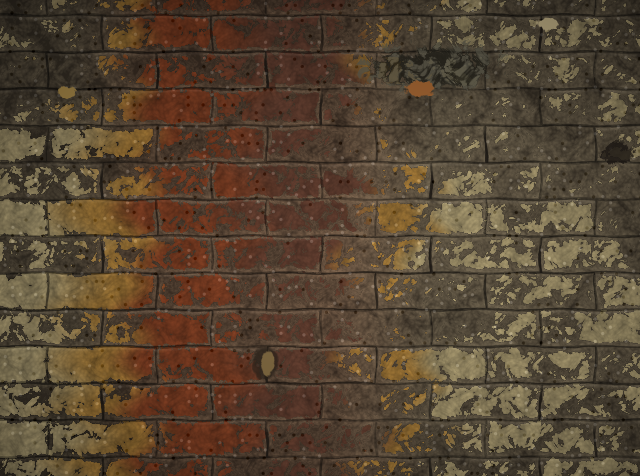
Reproduce this texture procedurally as a WebGL 2 fragment shader.

```glsl
#version 300 es
precision highp float;

uniform vec2 u_resolution;
out vec4 fragColor;

vec2 hash(vec2 p) {
  return fract(sin(vec2(dot(p, vec2(127.1, 311.7)), dot(p, vec2(269.5, 183.3)))) * 43758.5);
}

// Cellular noise: distance to the nearest scattered point
float cell(vec2 p) {
  vec2 base = floor(p), f = fract(p);
  float nearest = 4.0;
  for (int y = -1; y <= 1; y++)
    for (int x = -1; x <= 1; x++) {
      vec2 o = vec2(x, y);
      vec2 d = o + hash(base + o) - f;
      nearest = min(nearest, dot(d, d));
    }
  return sqrt(nearest);
}

float rough(vec2 p) {
  p += 0.3 * sin(p.yx * 2.3 + sin(p * 1.7));
  return 0.5 * cell(p) + 0.3 * cell(p * 2.1 + 3.0) + 0.2 * cell(p * 4.3 + 7.0);
}

// Soft elliptical patch with a ragged rim
float patchMask(vec2 p, vec2 center, vec2 size, float ragged) {
  return 1.0 - smoothstep(0.85, 1.1, length((p - center) / size) + ragged);
}

// Stain colours from left to right across the wall
vec3 stain(float x) {
  vec3 cream = vec3(0.56, 0.51, 0.37), ochre = vec3(0.53, 0.39, 0.17);
  vec3 c = mix(cream, ochre, smoothstep(0.06, 0.19, x));
  c = mix(c, vec3(0.41, 0.19, 0.10), smoothstep(0.19, 0.26, x));
  c = mix(c, vec3(0.31, 0.19, 0.145), smoothstep(0.32, 0.44, x));
  c = mix(c, ochre, smoothstep(0.53, 0.60, x));
  return mix(c, cream, smoothstep(0.64, 0.70, x));
}

void main() {
  vec2 uv = gl_FragCoord.xy / u_resolution;
  uv.y = 1.0 - uv.y;
  vec2 p = uv * vec2(1.347, 1.0);

  // Running bond with slightly wavy courses
  vec2 wave = 0.0016 * sin(p.yx * vec2(58.0, 37.0) + 2.0 * sin(p * vec2(23.0, 31.0)));
  vec2 g = (uv + wave) * vec2(5.84, 12.925) + vec2(-0.433, 0.59);
  float row = floor(g.y), odd = mod(row, 2.0);
  g.x += 0.5 * odd;
  vec2 f = fract(g), rnd = hash(floor(g) + 5.0);
  vec2 edge = min(f, 1.0 - f) * vec2(0.2307, 0.0774);

  float coarse = rough(p * 9.0);
  float fine = rough(p * 36.0 + 11.0);
  float grit = cell(p * 125.0);

  // Weathered crust, lighter towards the right of the middle
  float glow = 1.0 - length((uv - vec2(0.67, 0.55)) * vec2(1.1, 1.25));
  float tone = 0.18 + 0.55 * glow + 1.1 * (0.48 - fine) + 1.2 * (0.48 - coarse)
             + 0.22 * (rnd.x - 0.5) + 0.35 * (0.5 - grit);
  vec3 color = mix(vec3(0.19, 0.165, 0.13), vec3(0.43, 0.385, 0.305), clamp(tone, 0.0, 1.0));
  float warm = smoothstep(0.1, 0.25, uv.x) * (1.0 - smoothstep(0.5, 0.7, uv.x));
  color *= mix(vec3(1.0), vec3(1.07, 0.95, 0.93), warm);

  // Exposed brick faces, broken away in patches
  float low = smoothstep(0.72, 0.84, uv.y);
  float left = (1.0 - smoothstep(0.21, 0.26, uv.x)) * smoothstep(0.2, 0.32, uv.y)
             * mix(1.0, 0.32 + 0.4 * low, odd);
  float middle = 0.5 * smoothstep(0.16, 0.24, uv.x) * (1.0 - smoothstep(0.50, 0.60, uv.x));
  float right = 0.38 * smoothstep(0.54, 0.62, uv.x) * smoothstep(0.33, 0.5, uv.y)
              * (1.0 - 0.3 * smoothstep(0.8, 0.95, uv.x));
  float bare = max(left, max(middle, right)) + 0.55 * (rnd.x - 0.5)
             + 2.0 * (0.48 - coarse) + 1.7 * (0.48 - fine) + 0.2 * (0.5 - grit)
             - 0.6 * (1.0 - smoothstep(0.002, 0.014, min(edge.x, edge.y)))
             - 0.25 * smoothstep(0.75, 1.0, f.y);
  float face = smoothstep(0.5, 0.62, bare);
  float drip = sin(p.x * 95.0 + 2.0 * sin(p.x * 41.0 + row)) * 0.06;
  vec3 faceColor = stain(uv.x + 0.05 * (rnd.y - 0.5) + 0.02 * sin(p.y * 47.0 + row));
  faceColor *= 0.93 + drip + 0.5 * (0.5 - fine) + 0.15 * (0.5 - grit);
  color *= 1.0 - 0.22 * smoothstep(0.32, 0.46, bare) * (1.0 - face);
  color = mix(color, faceColor, 0.92 * face);

  // Thin bed joints, with some upright joints cracked open
  float ragged = 0.004 * (fine - 0.48);
  float seam = 1.0 - smoothstep(0.0008, 0.0036, min(edge.x, edge.y) + ragged);
  color *= 1.0 - seam * (0.25 + 0.3 * rnd.y);
  float lip = smoothstep(0.03, 0.06, f.y) * (1.0 - smoothstep(0.07, 0.13, f.y));
  color += 0.035 * lip * smoothstep(0.4, 0.6, rnd.x);
  float open = step(0.78, hash(vec2(floor(g.x + 0.5), row) + 31.0).x);
  float slit = open * (1.0 - smoothstep(0.001, 0.004, edge.x + ragged)) * smoothstep(0.1, 0.4, f.y);
  color = mix(color, vec3(0.10, 0.085, 0.07), 0.75 * slit);

  // Pale grains and dark pits
  vec2 speck = hash(floor(p * 62.0));
  float dot0 = 1.0 - smoothstep(0.12, 0.3, length(fract(p * 62.0) - 0.3 - 0.4 * speck));
  color += dot0 * (0.13 * step(0.87, speck.x) - 0.11 * step(0.88, speck.y));

  // Lichen, knocked-off chips and a knot hole
  float rim = 1.6 * (fine - 0.48) + 0.8 * (coarse - 0.48);
  float lichen = patchMask(p, vec2(0.915, 0.142), vec2(0.115, 0.04), rim);
  color = mix(color, mix(vec3(0.12, 0.115, 0.09), vec3(0.33, 0.32, 0.27), smoothstep(0.5, 0.3, fine)), 0.8 * lichen);
  color = mix(color, vec3(0.11, 0.09, 0.075), 0.8 * patchMask(p, vec2(1.295, 0.318), vec2(0.028, 0.02), rim));
  color = mix(color, vec3(0.72, 0.66, 0.50), patchMask(p, vec2(1.153, 0.049), vec2(0.021, 0.012), rim * 0.6));
  color = mix(color, vec3(0.58, 0.36, 0.18), patchMask(p, vec2(0.884, 0.187), vec2(0.027, 0.016), rim * 0.6));
  color = mix(color, vec3(0.60, 0.49, 0.26), patchMask(p, vec2(0.138, 0.194), vec2(0.02, 0.012), rim * 0.6));
  color = mix(color, vec3(0.15, 0.12, 0.09), 0.7 * patchMask(p, vec2(0.558, 0.762), vec2(0.026, 0.036), rim * 0.3));
  color = mix(color, vec3(0.45, 0.37, 0.23), patchMask(p, vec2(0.563, 0.762), vec2(0.014, 0.026), rim * 0.3));

  // Darkening towards the corners
  vec2 q = uv - vec2(0.52, 0.56);
  color *= 1.07 - 0.75 * dot(q, q);
  fragColor = vec4(clamp(color, 0.0, 1.0), 1.0);
}
```
